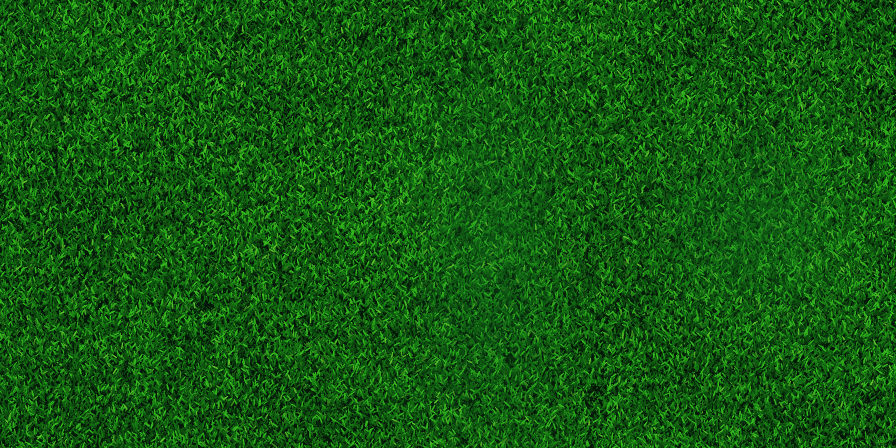
Reproduce this texture procedurally as a WebGL 1 fragment shader.

```glsl
precision highp float;
// Dense short-cut lawn seen from above: tiny tangled blades, soft patches and dark gaps.

uniform vec2 u_resolution;

// Lengths are fractions of the canvas height.
const float CELL = 0.0108;
const float HALF_LENGTH = 0.0058;
const float HALF_WIDTH = 0.0018;
const float TAPER = 0.4;
const float LEAN_SPREAD = 2.3;
const int LAYERS = 5;
const float SOIL_TONE = 0.02;
const float CONTRAST = 1.2;
const float PATCH_STRENGTH = 0.095;
const float GAP_CELL = 0.06;
const float GAP_STRENGTH = 0.3;
const float HAZE_STRENGTH = 0.22;
const float DRY_SHARE = 0.07;

const vec3 SOIL = vec3(0.02, 0.09, 0.03);
const vec3 SHADE = vec3(0.03, 0.14, 0.04);
const vec3 DEEP = vec3(0.04, 0.25, 0.05);
const vec3 MIDDLE = vec3(0.06, 0.34, 0.06);
const vec3 FRESH = vec3(0.08, 0.44, 0.07);
const vec3 BRIGHT = vec3(0.12, 0.54, 0.08);
const vec3 SUNLIT = vec3(0.18, 0.66, 0.10);
const vec3 GLINT = vec3(0.22, 0.73, 0.12);
const vec3 HAZE = vec3(0.07, 0.43, 0.14);
const vec3 DRY_TINT = vec3(0.16, 0.03, 0.05);

vec4 hash4(vec2 p) {
  vec4 q = fract(p.xyxy * vec4(0.1031, 0.1030, 0.0973, 0.1099));
  q += dot(q, q.wzxy + 33.33);
  return fract((q.xxyz + q.yzzw) * q.zywx);
}

// Slow light and dark patches from warped, layered sines, about -1 to 1.
float patches(vec2 p) {
  float sum = 0.0;
  float weight = 0.5;
  vec2 q = p * 5.0;
  for (int i = 0; i < 4; i++) {
    q += 0.6 * sin(q.yx * 1.3 + float(i) * 2.1);
    sum += weight * sin(q.x + 1.0) * sin(q.y + 2.4);
    q = mat2(1.5, 1.1, -1.1, 1.5) * q;
    weight *= 0.65;
  }
  return sum;
}

// Small irregular hollows scattered by cellular noise.
float gaps(vec2 p) {
  vec2 q = p / GAP_CELL;
  q += 0.08 * sin(q.yx * 9.0);
  float depth = 0.0;
  for (int j = -1; j <= 1; j++) {
    for (int i = -1; i <= 1; i++) {
      vec2 id = floor(q) + vec2(float(i), float(j));
      vec4 rnd = hash4(id + 301.0);
      float radius = 0.1 + 0.25 * rnd.z;
      float spot = 1.0 - smoothstep(0.0, radius, length(q - id - rnd.xy));
      depth = max(depth, spot * step(0.6, rnd.w));
    }
  }
  return depth;
}

// Soft elliptical glow.
float glow(vec2 p, vec2 center, vec2 size) {
  vec2 d = (p - center) / size;
  return exp(-dot(d, d));
}

// Overlapping blades; x is the tone, y the dryness.
vec2 blades(vec2 p, float edge) {
  vec2 turf = vec2(SOIL_TONE, 0.0);
  for (int layer = 0; layer < LAYERS; layer++) {
    float level = float(layer);
    vec2 q = p / CELL + level * vec2(0.37, 0.61);
    float lift = mix(-0.14, 0.1, level / float(LAYERS - 1));
    for (int j = -1; j <= 1; j++) {
      for (int i = -1; i <= 1; i++) {
        vec2 id = floor(q) + vec2(float(i), float(j));
        vec4 rnd = hash4(id + 57.0 * level + 11.0);
        vec2 d = (q - id - rnd.xy) * CELL;
        float angle = 1.5708 + (rnd.z - 0.5) * LEAN_SPREAD;
        vec2 axis = vec2(cos(angle), sin(angle));
        float along = clamp(dot(d, axis), -HALF_LENGTH, HALF_LENGTH);
        float s = along / HALF_LENGTH;
        float width = HALF_WIDTH * (1.0 - TAPER * max(s, 0.0));
        float cover = 1.0 - smoothstep(width - edge, width + edge, length(d - axis * along));
        float dry = step(1.0 - DRY_SHARE, fract(rnd.z * 17.0 + rnd.x * 5.0));
        turf = mix(turf, vec2(rnd.w + lift + 0.1 * s, dry), cover);
      }
    }
  }
  return turf;
}

// Stops are spaced by the area each green takes.
vec3 grassColor(float t) {
  vec3 c = mix(SOIL, SHADE, smoothstep(0.0, 0.045, t));
  c = mix(c, DEEP, clamp((t - 0.045) / 0.155, 0.0, 1.0));
  c = mix(c, MIDDLE, clamp((t - 0.2) / 0.245, 0.0, 1.0));
  c = mix(c, FRESH, clamp((t - 0.445) / 0.245, 0.0, 1.0));
  c = mix(c, BRIGHT, clamp((t - 0.69) / 0.185, 0.0, 1.0));
  c = mix(c, SUNLIT, clamp((t - 0.875) / 0.125, 0.0, 1.0));
  return mix(c, GLINT, clamp((t - 1.0) / 0.2, 0.0, 1.0));
}

void main() {
  vec2 p = gl_FragCoord.xy / u_resolution.y;
  vec2 turf = blades(p, 0.5 / u_resolution.y);

  float haze = glow(p, vec2(1.1, 0.45), vec2(0.16, 0.38));
  haze = min(haze + glow(p, vec2(1.68, 0.5), vec2(0.22, 0.2)), 1.0);

  float tone = 0.49 + (turf.x - 0.48) * CONTRAST * (1.0 - 0.15 * haze);
  tone += PATCH_STRENGTH * patches(p) + 0.06 * haze;
  tone -= GAP_STRENGTH * gaps(p);

  vec3 color = grassColor(tone);
  color += DRY_TINT * turf.y * clamp(tone, 0.0, 1.0);
  color = mix(color, HAZE, HAZE_STRENGTH * haze);
  gl_FragColor = vec4(color, 1.0);
}
```
